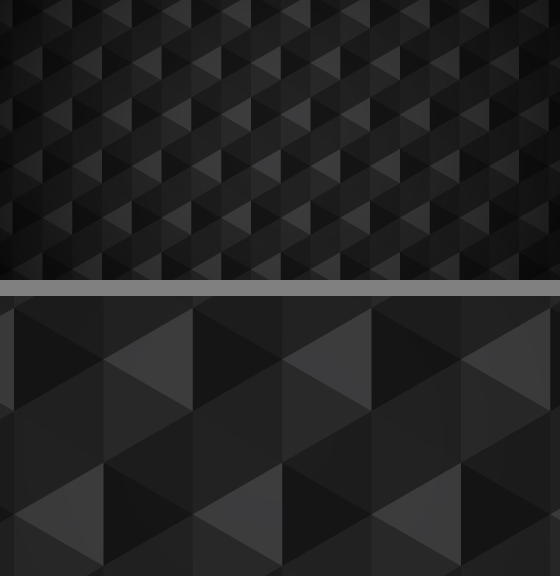
Top, the full canvas; bottom, a detail of the centre.
Give the GLSL for this pattern, as a Shadertoy shader.

```glsl
// Tone of the triangular facet under p; p is in canvas heights from the centre
float facetTone(vec2 p) {
    // Light, its underside, shade, dark, then two facets of the diagonal band
    float tones[6] = float[6](0.238, 0.160, 0.112, 0.082, 0.130, 0.134);
    vec2 grid = (p - vec2(0.0026, 0.0911)) / vec2(0.1064, 0.1229);
    float column = floor(grid.x);
    float slant = 0.5 * (grid.x - column);

    // Six facets stack down each column; neighbours shift by half a stack
    float depth = mod(1.5 * column - grid.y, 3.0);
    float row = floor(depth);
    float within = depth - row;
    float index = 2.0 * row + step(slant, within) + step(1.0 - slant, within);
    return tones[int(index) % 6];
}

void mainImage(out vec4 fragColor, in vec2 fragCoord) {
    // Supersample for smooth facet edges
    const int SAMPLES = 4;
    float tone = 0.0;
    for (int y = 0; y < SAMPLES; y++) {
        for (int x = 0; x < SAMPLES; x++) {
            vec2 offset = (vec2(x, y) + 0.5) / float(SAMPLES) - 0.5;
            tone += facetTone((fragCoord + offset - 0.5 * iResolution.xy) / iResolution.y);
        }
    }
    tone /= float(SAMPLES * SAMPLES);

    // Soft vignette
    vec2 centred = (fragCoord - 0.5 * iResolution.xy) / iResolution.y;
    float light = max(1.0 - 0.52 * dot(centred, centred), 0.0);
    fragColor = vec4(tone * light * vec3(1.0, 1.0, 1.02), 1.0);
}
```
